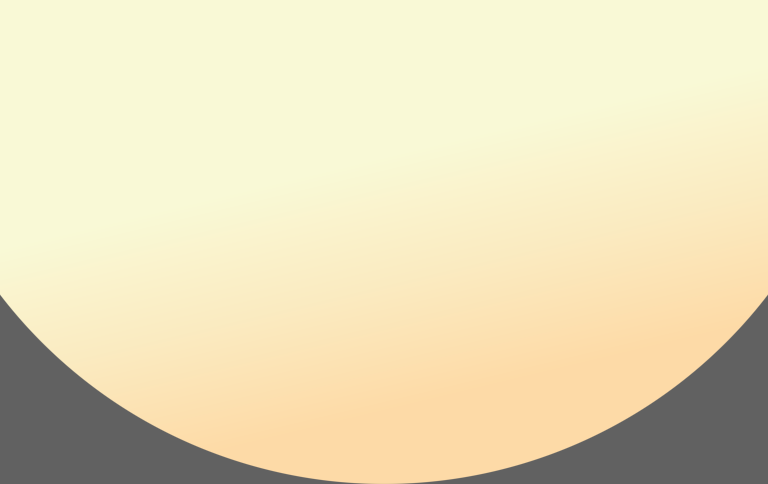
A Shadertoy shader for this background:

```glsl
// Draws a huge pale disc hanging from the top edge, shaded cream to peach, on grey.

const vec3 GREY  = vec3(0.380, 0.380, 0.380);
const vec3 CREAM = vec3(0.977, 0.977, 0.839);
const vec3 SAND  = vec3(0.982, 0.920, 0.755);
const vec3 PEACH = vec3(0.994, 0.856, 0.653);

// Position of value between two stops, limited to 0..1
float ramp(float start, float end, float value) {
    return clamp((value - start) / (end - start), 0.0, 1.0);
}

// Three-stop linear gradient; stops holds the place of each colour
vec3 gradient(float depth, vec3 stops, vec3 first, vec3 middle, vec3 last) {
    vec3 upper = mix(first, middle, ramp(stops.x, stops.y, depth));
    return mix(upper, last, ramp(stops.y, stops.z, depth));
}

// Smooth coverage of a disc
float discMask(vec2 p, vec2 center, float radius, float softness) {
    float dist = length(p - center) - radius;
    return 1.0 - smoothstep(-softness, softness, dist);
}

void mainImage(out vec4 fragColor, in vec2 fragCoord) {
    // Canvas heights: x is zero at the middle, y is zero at the bottom
    vec2 p = vec2(fragCoord.x - 0.5 * iResolution.x, fragCoord.y) / iResolution.y;
    float pixel = 1.0 / iResolution.y;

    // Tilted shading, deeper toward the lower right
    float tilt = 0.24;
    float depth = 1.0 - p.y + tilt * p.x;
    vec3 discColor = gradient(depth, vec3(0.322, 0.59, 0.85), CREAM, SAND, PEACH);

    // Disc over the flat backdrop
    float mask = discMask(p, vec2(0.0, 1.0), 1.0, 0.75 * pixel);
    fragColor = vec4(mix(GREY, discColor, mask), 1.0);
}
```
